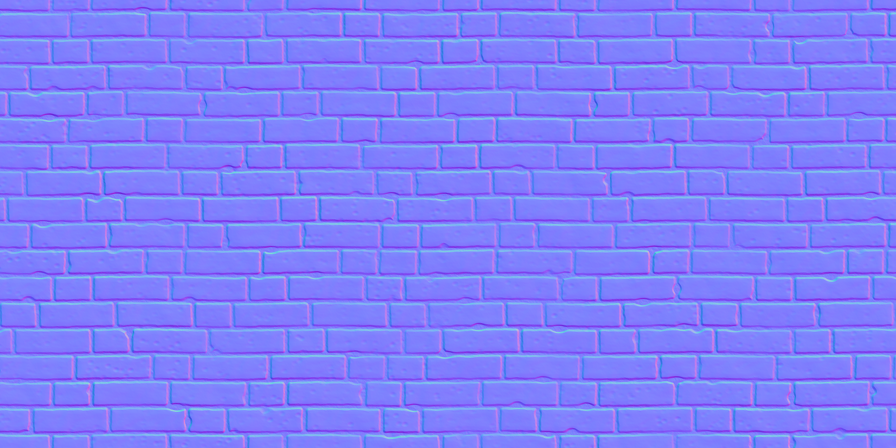
This texture map is drawn by a Shadertoy shader. Its source:

```glsl
// Tangent-space normal map of a worn brick wall in a stretcher-stretcher-header bond.

const float ROWS = 17.0;         // courses up the canvas
const float UNITS = 23.0;        // header widths across the canvas
const float ROW_OFFSET = 0.55;   // part of a course cut off at the top
const float HEADER = 2.0 * ROWS / UNITS;  // header width, in course heights
const float HALF_JOINT = 0.05;
const float CORNER = 0.09;
const float LIP_HEIGHT = 0.043;  // steep brick edge
const float LIP_INNER = 0.06;
const float LIP_OUTER = 0.04;
const float ROUND_HEIGHT = 0.008; // soft shoulder inside the edge
const float ROUND_WIDTH = 0.22;
const float WOBBLE = 0.014;
const float RAGGED = 0.016;
const float CHIP_DEPTH = 0.14;
const float PIT_DEPTH = 0.010;
const float GRAIN_DEPTH = 0.0011;
const float RUBBLE_DEPTH = 0.005; // roughness along the joints
const float SLOPE_STEP = 0.018;
const float FLATNESS = 0.985;
const int AA = 2;

// Start of the shortened bond group in each course, in header widths
const float SHIFT[17] = float[17](
    11.32, 8.80, 11.32, 9.73, 7.19, 8.72, 11.29, 9.64, 12.16,
    9.76, 8.72, 6.38, 9.97, 7.34, 8.90, 6.35, 9.82);

vec3 hash3(vec2 p) {
    vec3 q = fract(p.xyx * vec3(0.1031, 0.1030, 0.0973));
    q += dot(q, q.yxz + 33.33);
    return fract((q.xxy + q.yzz) * q.zyx);
}

// Cellular dents: one per cell, of random place and strength
float dents(vec2 p, float rarity) {
    vec2 cell = floor(p);
    float sum = 0.0;
    for (int j = -1; j <= 1; j++)
    for (int i = -1; i <= 1; i++) {
        vec2 c = cell + vec2(i, j);
        vec3 rnd = hash3(c + 71.0);
        float dist = length(p - c - rnd.xy);
        sum += pow(rnd.z, rarity) * (1.0 - smoothstep(0.05, 0.65, dist));
    }
    return sum;
}

// Layered sines, roughly -1 to 1
float waves(vec2 p) {
    float sum = 0.0, amp = 0.6;
    for (int i = 0; i < 4; i++) {
        sum += amp * sin(p.x + 1.7 * sin(p.y * 0.8)) * cos(p.y + sin(p.x * 0.7));
        p = mat2(1.28, 1.36, -1.36, 1.28) * p + 2.3;
        amp *= 0.6;
    }
    return sum;
}

// Signed distance to the brick around p, negative inside
float brickDistance(vec2 p, out vec3 rnd) {
    float course = ROWS - p.y + ROW_OFFSET;
    int row = int(mod(floor(course), ROWS));
    float u = mod(p.x / HEADER - SHIFT[row], UNITS);

    // Bond: one header-stretcher group, then header-stretcher-stretcher groups
    float group = u < 3.0 ? 0.0 : 3.0 + 5.0 * floor((u - 3.0) / 5.0);
    float v = u - group;
    float left = v < 1.0 ? 0.0 : (v < 3.0 ? 1.0 : 3.0);
    float width = v < 1.0 ? 1.0 : 2.0;
    bool twinHeaders = row == 10 || row == 14;
    if (twinHeaders && u < 4.0) {
        group = 0.0;
        v = u;
        left = min(floor(u), 2.0);
        width = left < 2.0 ? 1.0 : 2.0;
    }

    rnd = hash3(vec2(group + left, float(row) * 3.0) + 5.0);
    vec2 local = vec2((v - left - 0.5 * width) * HEADER, 0.5 - fract(course));
    vec2 halfSize = vec2(0.5 * width * HEADER, 0.5) - HALF_JOINT - 0.025 * rnd.xy;
    vec2 q = abs(local) - halfSize + CORNER;
    return length(max(q, 0.0)) + min(max(q.x, q.y), 0.0) - CORNER;
}

float wallHeight(vec2 p) {
    vec3 rnd;
    float d = brickDistance(p + 0.02 * sin(p.yx * vec2(1.3, 0.9)), rnd);
    float fine = waves(p * vec2(9.0, 11.0));
    d += WOBBLE * waves(p * 3.0) + RAGGED * fine;
    d += CHIP_DEPTH * dents(p * vec2(1.8, 2.5), 12.0);

    // Edges, worn more in some places than others
    float wear = 0.95 + 0.45 * waves(p * 0.9);
    float h = LIP_HEIGHT * wear * (1.0 - smoothstep(-LIP_INNER, LIP_OUTER, d));
    h += ROUND_HEIGHT * (1.0 - smoothstep(-ROUND_WIDTH, 0.0, d));

    // Pits and grain on the faces, rubble along the joints
    h -= PIT_DEPTH * (0.4 + rnd.z) * dents(p * vec2(4.5, 6.0), 7.0);
    float nearJoint = smoothstep(-0.14, 0.0, d);
    return h + (GRAIN_DEPTH + RUBBLE_DEPTH * nearJoint) * fine;
}

vec3 wallNormal(vec2 p) {
    vec2 e = vec2(SLOPE_STEP, 0.0);
    vec2 slope = vec2(wallHeight(p + e.xy) - wallHeight(p - e.xy),
                      wallHeight(p + e.yx) - wallHeight(p - e.yx)) / (2.0 * SLOPE_STEP);
    return normalize(vec3(-slope, 1.0));
}

void mainImage(out vec4 fragColor, in vec2 fragCoord) {
    vec3 normal = vec3(0.0);
    for (int j = 0; j < AA; j++)
    for (int i = 0; i < AA; i++) {
        vec2 offset = (vec2(i, j) + 0.5) / float(AA) - 0.5;
        vec2 uv = (fragCoord + offset) / iResolution.xy;
        normal += wallNormal(uv * vec2(UNITS * HEADER, ROWS));
    }
    normal *= FLATNESS / float(AA * AA);
    fragColor = vec4(0.5 + 0.5 * normal, 1.0);
}
```
